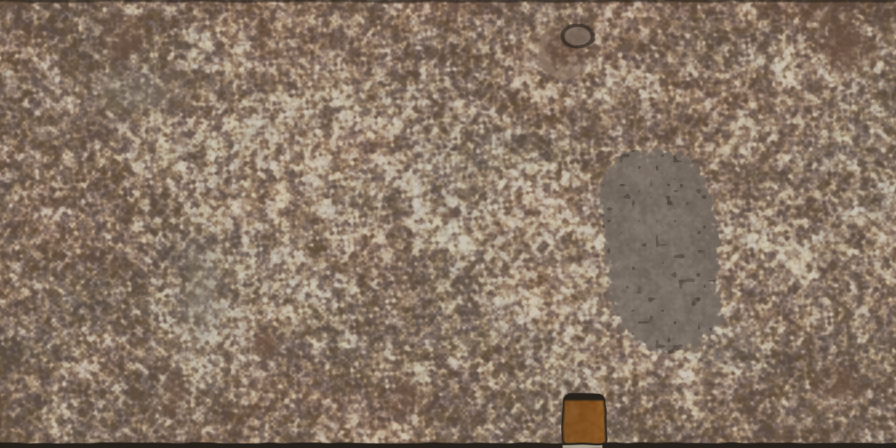
A Shadertoy shader for this texture:

```glsl
// Weathered painted metal plate: pale flaking paint speckled over brown rust.
// Layered value noise drives a colour ramp; soft blobs steer the paint cover,
// and distance functions add the bare patch, bolt, notch and dark borders.

const vec3 SHADOW = vec3(0.15, 0.13, 0.105);
const vec3 DEEP   = vec3(0.37, 0.30, 0.245);
const vec3 UMBER  = vec3(0.42, 0.35, 0.29);
const vec3 BROWN  = vec3(0.48, 0.41, 0.36);
const vec3 TAN    = vec3(0.56, 0.47, 0.40);
const vec3 SAND   = vec3(0.64, 0.56, 0.48);
const vec3 CREAM  = vec3(0.73, 0.68, 0.60);
const vec3 CHALK  = vec3(0.80, 0.76, 0.69);
const vec3 RUST   = vec3(0.41, 0.31, 0.25);
const vec3 BARE   = vec3(0.465, 0.425, 0.39);
const vec3 ORANGE = vec3(0.52, 0.33, 0.14);

const float GRAIN_SCALE = 105.0;  // finest flakes per canvas height
const float CONTRAST = 5.3;       // steepness of the paint/rust split
const float COVER = -0.04;        // overall shift towards paint

// Pale areas: centre, radii
const vec4 PALE[7] = vec4[7](
    vec4(0.42, 0.20, 0.22, 0.12), vec4(1.15, 0.44, 0.26, 0.13),
    vec4(0.52, 0.86, 0.13, 0.08), vec4(1.80, 0.42, 0.13, 0.12),
    vec4(1.42, 0.80, 0.34, 0.10), vec4(0.62, 0.62, 0.30, 0.16),
    vec4(1.42, 0.20, 0.20, 0.10));

// Rust spots: centre, radius
const vec3 SPOTS[7] = vec3[7](
    vec3(0.28, 0.91, 0.055), vec3(1.89, 0.90, 0.065),
    vec3(0.39, 0.12, 0.045), vec3(0.91, 0.12, 0.050),
    vec3(1.00, 0.515, 0.022), vec3(1.87, 0.14, 0.055),
    vec3(0.59, 0.23, 0.030));

float hash(vec2 p) {
    return fract(sin(dot(p, vec2(127.1, 311.7))) * 43758.545);
}

// Value noise centred on zero
float noise(vec2 p) {
    vec2 i = floor(p), f = fract(p);
    f = f * f * (3.0 - 2.0 * f);
    float low = mix(hash(i), hash(i + vec2(1, 0)), f.x);
    float high = mix(hash(i + vec2(0, 1)), hash(i + vec2(1, 1)), f.x);
    return mix(low, high, f.y) - 0.5;
}

// Rotated octaves, coarse to fine, each of equal halving weight
float fbm(vec2 p) {
    float sum = 0.0, amp = 1.0;
    for (int i = 0; i < 4; i++) {
        sum += amp * noise(p);
        p = mat2(1.6, 1.2, -1.2, 1.6) * p + 7.3;
        amp *= 0.6;
    }
    return sum;
}

float blob(vec2 p, vec2 centre, vec2 radii) {
    vec2 d = (p - centre) / radii;
    return exp(-dot(d, d));
}

float boxDistance(vec2 p, vec2 halfSize, float corner) {
    vec2 d = abs(p) - halfSize + corner;
    return length(max(d, 0.0)) + min(max(d.x, d.y), 0.0) - corner;
}

float flakes(vec2 p) {
    vec2 q = mat2(0.8, 0.6, -0.6, 0.8) * p;
    return noise(q * GRAIN_SCALE) + 0.55 * noise(p * GRAIN_SCALE * 1.6 + 31.0)
         + 0.65 * noise(p * GRAIN_SCALE * 0.47 + 9.0) + 0.45 * noise(q * 23.0);
}

float paintCover(vec2 p) {
    float cover = COVER + 0.30 * fbm(p * vec2(4.0, 7.0) + 3.0);
    for (int i = 0; i < 7; i++) cover += 0.19 * blob(p, PALE[i].xy, PALE[i].zw);
    cover -= 0.22 * exp(-(1.0 - p.y) / 0.06) + 0.10 * exp(-p.y / 0.05);
    cover -= 0.13 * exp(-p.x / 0.16) + 0.10 * exp(-(2.0 - p.x) / 0.15);
    return cover - 0.20 * blob(p, vec2(1.08, 0.08), vec2(0.14, 0.06));
}

vec3 paintRamp(float t) {
    vec3 c = mix(DEEP, UMBER, smoothstep(0.0, 0.08, t));
    c = mix(c, BROWN, smoothstep(0.08, 0.28, t));
    c = mix(c, TAN, smoothstep(0.28, 0.54, t));
    c = mix(c, SAND, smoothstep(0.54, 0.78, t));
    c = mix(c, CREAM, smoothstep(0.78, 0.94, t));
    return mix(c, CHALK, smoothstep(0.94, 1.0, t));
}

void mainImage(out vec4 fragColor, in vec2 fragCoord) {
    vec2 p = fragCoord / iResolution.y;
    p.x *= 2.0 * iResolution.y / iResolution.x;
    float aa = 1.0 / iResolution.y;
    float grain = flakes(p), ragged = fbm(p * 22.0);

    // Flaking paint with drifting warm and cool tints
    float t = 1.0 / (1.0 + exp(-CONTRAST * (grain + paintCover(p))));
    vec3 col = paintRamp(t);
    float warm = fbm(p * vec2(5.0, 9.0) + 40.0) + 0.5 * exp(-(1.0 - p.y) / 0.1);
    col += vec3(0.018, -0.006, -0.012) * clamp(warm, -0.6, 1.0);
    col += vec3(0.012, 0.004, -0.025) * noise(p * 60.0 + 80.0) * 2.0;
    float cool = blob(p, vec2(0.45, 0.35), vec2(0.05, 0.11))
               + blob(p, vec2(0.30, 0.79), vec2(0.09, 0.05));
    col = mix(col, vec3(0.50, 0.49, 0.45), 0.4 * cool);

    // Rust spots with ragged rims
    for (int i = 0; i < 7; i++) {
        float d = length(p - SPOTS[i].xy) / SPOTS[i].z + 0.5 * ragged + 0.3 * grain;
        col = mix(col, RUST, 0.65 * (1.0 - smoothstep(0.2, 1.3, d)));
    }

    // Bare grey patch, narrower towards its top
    vec2 q = p - vec2(1.495, 0.44);
    q.x += 0.11 * q.y + 0.02;
    float patchEdge = boxDistance(q, vec2(0.122, 0.225), 0.11);
    patchEdge += 0.018 * ragged + 0.016 * grain;
    vec3 bare = BARE + 0.03 * grain + 0.025 * ragged;
    bare -= 0.12 * smoothstep(0.30, 0.42, noise(p * 75.0 + 5.0));
    col = mix(col, bare, 0.92 * (1.0 - smoothstep(-0.008, 0.008, patchEdge)));

    // Rust crescent and oval bolt head
    vec2 r = p - vec2(1.26, 0.885);
    float ring = abs(length(r) - 0.052) + 0.008 * ragged;
    float crescent = smoothstep(0.05, -0.03, r.x + r.y);
    col = mix(col, RUST, 0.5 * (1.0 - smoothstep(0.03, 0.065, length(r))));
    col = mix(col, TAN, 0.7 * crescent * (1.0 - smoothstep(0.004, 0.014, ring)));
    float bolt = length((p - vec2(1.29, 0.92)) * vec2(1.0, 1.4)) - 0.033;
    col = mix(col, BROWN + 0.05 * grain, 1.0 - smoothstep(-aa, aa, bolt));
    col = mix(col, SHADOW, 0.65 * (1.0 - smoothstep(0.002, 0.008, abs(bolt + 0.004 * ragged))));

    // Rusty orange notch with a dark rim and lip
    vec2 n = p - vec2(1.304, 0.062);
    n.x *= 1.0 + 1.5 * max(n.y, 0.0);
    float notch = boxDistance(n, vec2(0.051, 0.060), 0.018) + 0.003 * ragged;
    vec3 inside = ORANGE + 0.06 * ragged + 0.03 * grain + 0.6 * n.x * vec3(1.0, 0.6, 0.2);
    inside = mix(inside, SHADOW, smoothstep(0.040, 0.048, n.y));
    inside = mix(SHADOW, inside, smoothstep(0.0, 0.009, -notch));
    col = mix(col, inside, 1.0 - smoothstep(-aa, aa, notch));

    // Dark borders, with a chipped pale sliver under the notch
    float wobble = 0.003 * noise(vec2(p.x * 30.0, 2.0));
    float floorLine = 1.0 - smoothstep(0.009, 0.014, p.y + wobble);
    float topLine = smoothstep(0.992, 0.998, p.y + wobble);
    col = mix(col, SHADOW, max(floorLine, 0.6 * topLine));
    float chip = boxDistance(p - vec2(1.30, 0.003), vec2(0.045, 0.004), 0.002) + wobble;
    col = mix(col, CHALK, 0.8 * (1.0 - smoothstep(-aa, aa, chip)));

    fragColor = vec4(clamp(col, 0.0, 1.0), 1.0);
}
```
